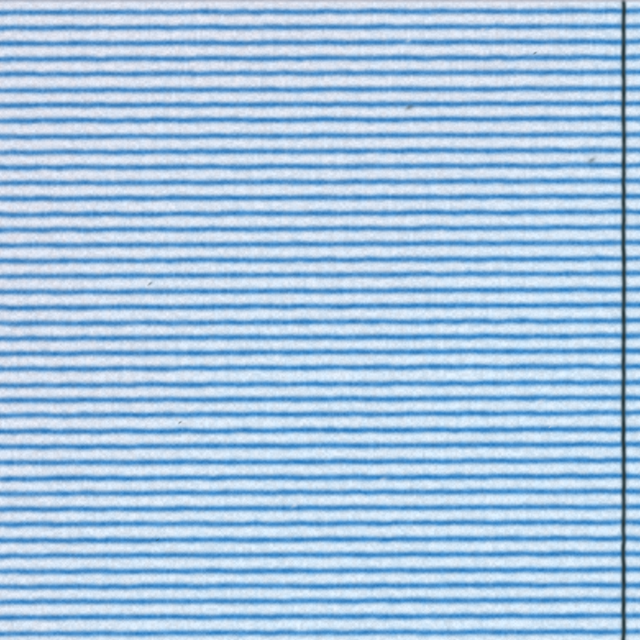
This pattern is drawn by a Shadertoy shader. Its source:

```glsl
#define LINES 41.24        // ruled lines per canvas height
#define LINE_PHASE 0.43    // height of the lowest line, in periods
#define LINE_SPREAD 0.215  // soft half width, in periods
#define TILT 0.0036        // rise of the lines across the canvas
#define MARGIN_X 0.9745
#define MARGIN_SPREAD 0.0036
#define GRAIN 0.075
#define SPECKS 16
#define INK vec3(0.27, 0.525, 0.755)
#define MARGIN_INK vec3(0.13, 0.20, 0.22)
#define PAPER_WARM vec3(0.875, 0.895, 0.945)
#define PAPER_COOL vec3(0.845, 0.915, 0.975)

float hash(vec2 p) {
    return fract(sin(dot(p, vec2(127.1, 311.7))) * 43758.5453);
}

float noise(vec2 p) {
    vec2 i = floor(p), f = fract(p);
    f = f * f * (3.0 - 2.0 * f);
    return mix(mix(hash(i), hash(i + vec2(1, 0)), f.x),
               mix(hash(i + vec2(0, 1)), hash(i + vec2(1, 1)), f.x), f.y);
}

// Soft bell profile of blurred ink
float bell(float d, float spread) {
    return exp(-d * d / (spread * spread));
}

// Ink coverage of the horizontal ruling
float ruling(vec2 uv, float pixel) {
    float rise = TILT * uv.x * (0.75 + 0.5 * sin(3.1416 * uv.y));
    float pos = (uv.y - rise) * LINES - LINE_PHASE;
    float row = floor(pos + 0.5);
    float wobble = 0.07 * (noise(vec2(uv.x * 45.0, row * 7.3)) - 0.5)
                 + 0.07 * (hash(vec2(row, 4.0)) - 0.5);
    float spread = LINE_SPREAD * (0.9 + 0.2 * noise(vec2(uv.x * 90.0, row * 3.7)));
    float strength = 0.90 + 0.14 * noise(vec2(uv.x * 60.0, row * 5.1 + 20.0))
                   + 0.06 * (hash(vec2(row, 9.0)) - 0.5);
    return strength * bell(pos - row - wobble, max(spread, 0.6 * pixel * LINES));
}

// Scattered flecks: positive is dark, negative is rubbed pale
float flecks(vec2 uv) {
    float sum = 0.0;
    for (int i = 0; i < SPECKS; i++) {
        float id = float(i);
        vec2 d = uv - vec2(hash(vec2(id, 1.0)), hash(vec2(id, 2.0)));
        d.x -= 0.7 * d.y;
        float size = mix(0.002, 0.006, hash(vec2(id, 3.0)));
        float tone = i % 3 == 0 ? 0.22 : -0.28;
        sum += tone * exp(-dot(d, d) / (size * size));
    }
    return sum;
}

void mainImage(out vec4 fragColor, in vec2 fragCoord) {
    vec2 uv = fragCoord / iResolution.xy;
    float pixel = 1.0 / iResolution.y;

    // Paper drifting from lavender to cool blue
    float cool = smoothstep(0.1, 1.1, 0.65 * uv.x + 0.75 * (1.0 - uv.y)
               + 0.3 * (noise(uv * 5.0) - 0.5));
    vec3 color = mix(PAPER_WARM, PAPER_COOL, cool);

    // Blue ruling and worn spots
    color = mix(color, INK - vec3(0.04, 0.0, -0.02) * cool, ruling(uv, pixel));
    float fleck = flecks(uv);
    color = mix(color, fleck > 0.0 ? MARGIN_INK : PAPER_WARM, min(abs(fleck) * 1.8, 1.0));

    // Fine print grain with a faint tint
    float grain = noise(uv * 210.0) + 0.6 * noise(uv * 390.0 + 17.0) - 0.8;
    float tint = noise(uv * 130.0 + 53.0) - 0.5;
    color += GRAIN * grain + 0.035 * tint * vec3(1.0, 0.0, -0.6);

    // Dark vertical margin line
    float sway = 0.0012 * (noise(vec2(uv.y * 70.0, 3.0)) - 0.5);
    float margin = bell(uv.x - MARGIN_X - sway, max(MARGIN_SPREAD, 0.6 * pixel));
    float density = 0.86 + 0.14 * noise(vec2(uv.y * 110.0, 8.0));
    color = mix(color, MARGIN_INK, margin * density);

    // Greyed strip along the top edge
    float edge = smoothstep(0.994, 1.0, uv.y);
    color = mix(color, vec3(0.70, 0.68, 0.71), 0.6 * edge);

    fragColor = vec4(clamp(color, 0.0, 1.0), 1.0);
}
```
